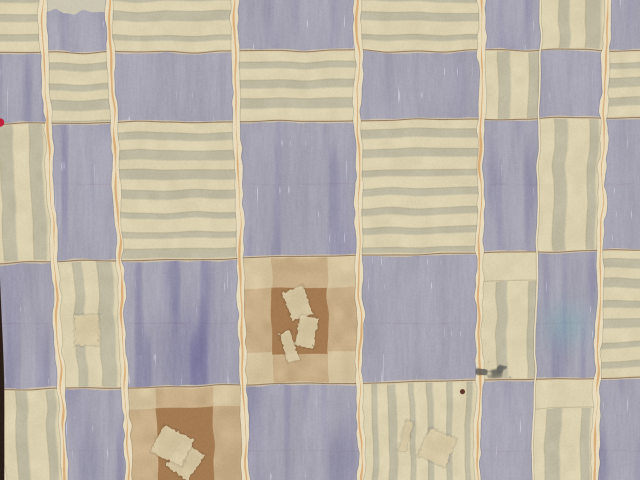
Give the GLSL for this pattern, as a WebGL 2 fragment shader.

```glsl
#version 300 es
precision highp float;
// Uneven checkerboard of lavender paint and masking tape strips, with torn seams and scraps.
uniform vec2 u_resolution;
out vec4 fragColor;

float hash(vec2 p) {
  p = fract(p * vec2(0.1031, 0.1137));
  p += dot(p, p.yx + 33.33);
  return fract((p.x + p.y) * p.x * 17.3);
}

float noise(vec2 p) {
  vec2 i = floor(p), f = fract(p);
  f = f * f * (3.0 - 2.0 * f);
  return mix(mix(hash(i), hash(i + vec2(1, 0)), f.x),
             mix(hash(i + vec2(0, 1)), hash(i + vec2(1, 1)), f.x), f.y);
}

float box(vec2 p, vec2 halfSize) {
  vec2 d = abs(p) - halfSize;
  return length(max(d, 0.0)) + min(max(d.x, d.y), 0.0);
}

// Coverage of the inside of a signed distance
float fill(float d, float soft) { return 1.0 - smoothstep(-soft, soft, d); }

// Soft round stain
float stain(vec2 p, vec2 radius) { p /= radius; return exp(-dot(p, p)); }

// Lavender paint with brushed vertical streaks
vec3 paint(vec2 p, vec2 id, float rowTop, float aa) {
  vec3 c = vec3(0.655, 0.645, 0.695);
  c += 0.035 * (noise(p * vec2(0.12, 0.012)) - 0.5) + 0.03 * (noise(p * 0.02) - 0.5);
  c += 0.025 * (noise(p * vec2(0.5, 0.06)) - 0.5);
  float streak = smoothstep(0.5, 0.95, noise(p * vec2(0.09, 0.009) + id * 5.0));
  c -= vec3(0.09, 0.09, 0.045) * streak * hash(id + 3.0);
  c -= vec3(0.09, 0.09, 0.04) * stain(p - vec2(225, 425), vec2(35, 60));
  c -= vec3(0.06, -0.02, -0.01) * stain(p - vec2(680, 390), vec2(28));
  c += 0.12 * smoothstep(0.92, 1.0, noise(p * vec2(0.45, 0.035) + 40.0));
  float crease = fill(abs(p.y - rowTop - 72.0 - 2.0 * noise(p * 0.05)) - 0.5, aa + 0.6);
  return c - vec3(0.03, 0.06, 0.05) * crease * step(1.5, id.y) * noise(p * 0.06);
}

// Translucent tape strips, paler where two layers overlap
vec3 tape(vec2 g, vec2 id, vec2 lo, vec2 hi, float aa) {
  bool upright = id.x == 5.0 || id.x == 6.0 || (id.x < 2.0 && id.y > 1.0) || id.y == 4.0;
  bool capped = (id == vec2(5, 3) || id == vec2(6, 4)) && g.y < lo.y + 36.0;
  float pitch = upright && hi.x - lo.x < 100.0 ? 37.0 : 23.8;
  float t = (upright ? g.x - lo.x : g.y - lo.y) / pitch;
  t += 0.06 * (noise(g * 0.025 + id * 9.0) - 0.5);
  float f = fract(t), s = aa / pitch + 0.03;
  float split = 0.42 + 0.25 * hash(vec2(floor(t), 7.0) + id * 11.0);
  float thin = smoothstep(split - s, split + s, f) * (1.0 - smoothstep(1.0 - 2.0 * s, 1.0, f));
  float rim = fill(abs(f - split) * pitch - 0.5, aa + 0.5);
  if (capped) { thin = 0.0; rim = fill(abs(g.y - lo.y - 35.0) - 0.7, aa); }
  vec3 c = mix(vec3(0.86, 0.82, 0.69), vec3(0.75, 0.725, 0.635), thin);
  return c - 0.09 * rim + 0.035 * (noise(g * 0.08 + id) - 0.5);
}

// Bare brown board framed by translucent tape
vec3 board(vec2 g, vec2 id, vec2 lo, vec2 hi, float aa) {
  vec2 d = min(g - lo, hi - g);
  float top = id.y == 4.0 ? 25.0 : 38.0;
  vec2 a = lo + vec2(38, top), b = hi - vec2(40, 35);
  float overlap = fill(d.x - 39.0, aa) * fill(d.y - top, aa);
  vec3 c = mix(vec3(0.78, 0.68, 0.53), vec3(0.83, 0.76, 0.62), overlap);
  c += 0.07 * (noise(g * 0.07) - 0.5);
  return mix(c, vec3(0.64, 0.48, 0.32), fill(box(g - (a + b) * 0.5, (b - a) * 0.5), aa));
}

void main() {
  // The canvas is 576 units high, measured from the top left
  float unit = 576.0 / u_resolution.y, aa = 0.75 * unit;
  vec2 p = vec2(gl_FragCoord.x, u_resolution.y - gl_FragCoord.y) * unit;
  // Slight perspective and hand-cut wobble
  float k = 0.066 * p.y / 576.0;
  vec2 g = vec2((p.x - 490.0 * k) / (1.0 - k), p.y + 0.02 * p.x * min(1.0, p.y / 315.0));
  g += 4.0 * vec2(noise(p * vec2(0.012, 0.045)), noise(p * vec2(0.03, 0.012) + 50.0)) - 2.0;
  // Cell index and bounds
  float cols[9] = float[9](-30.0, 50.0, 131.0, 281.0, 429.0, 579.0, 650.0, 729.0, 840.0);
  float rows[6] = float[6](-20.0, 63.0, 148.0, 315.0, 468.0, 640.0);
  vec2 id = vec2(0), lo = vec2(-30, -20), hi = vec2(50, 63);
  for (int i = 0; i < 8; i++) if (g.x >= cols[i]) { id.x = float(i); lo.x = cols[i]; hi.x = cols[i + 1]; }
  for (int i = 0; i < 5; i++) if (g.y >= rows[i]) { id.y = float(i); lo.y = rows[i]; hi.y = rows[i + 1]; }
  bool taped = mod(id.x + id.y, 2.0) < 0.5, bare = id == vec2(3, 3) || id == vec2(2, 4);
  vec3 c = bare ? board(g, id, lo, hi, aa) : taped ? tape(g, id, lo, hi, aa) : paint(p, id, lo.y, aa);
  // Torn scraps: center, half width, angle
  vec4 scraps[8] = vec4[8](vec4(357, 364, 13, 0.35), vec4(368, 398, 11, -0.2), vec4(347, 416, 7, 0.3),
    vec4(222, 553, 16, -0.6), vec4(207, 535, 20, -0.45), vec4(104, 396, 14, 0.0),
    vec4(525, 537, 17, -0.4), vec4(487, 523, 4, -0.25));
  for (int i = 0; i < 8; i++) {
    vec4 s = scraps[i];
    vec2 q = mat2(cos(s.w), sin(s.w), -sin(s.w), cos(s.w)) * (p - s.xy);
    float d = box(q, vec2(s.z, 18)) + 3.0 * (noise(p * 0.35) - 0.5);
    c = mix(c, c * 0.8, 0.6 * fill(d - 1.5, aa + 1.0));
    c = mix(c, vec3(0.83, 0.77, 0.63) + 0.05 * noise(q * 0.1), fill(d, aa) * 0.92);
  }
  float tornTop = max(p.y - 10.0 - 8.0 * noise(p * vec2(0.09, 0.02)), abs(p.x - 91.0) - 36.0);
  c = mix(c, vec3(0.8, 0.78, 0.7), fill(tornTop, aa));
  // Seams: hairline cuts across, raised torn ridges with an orange core down
  float across = min(g.y - lo.y, hi.y - g.y);
  c = mix(c, vec3(0.85, 0.79, 0.66), 0.75 * fill(across - 0.8 - 2.0 * noise(p * 0.08), aa));
  c = mix(c, vec3(0.5, 0.39, 0.28), 0.75 * fill(across - 0.6, aa));
  bool nearLeft = g.x - lo.x < hi.x - g.x;
  float side = nearLeft ? g.x - lo.x : g.x - hi.x;
  float thinSeam = float(id.x + (nearLeft ? 0.0 : 1.0) == 6.0);
  float ridge = abs(side) - mix(2.8 + 3.0 * noise(p * vec2(0.04, 0.09)), 1.0, thinSeam);
  c = mix(c, c * 0.75, 0.6 * fill(ridge - 0.8, aa));
  c = mix(c, vec3(0.91, 0.86, 0.74), fill(ridge, aa));
  float core = abs(side + 3.0 * noise(p * 0.03) - 1.5) - 1.8 * noise(p * vec2(0.02, 0.04) + 9.0);
  c = mix(c, vec3(0.84, 0.65, 0.43), 0.85 * fill(core, aa) * (1.0 - thinSeam));
  // Grime, spots and the dark left edge
  float grime = box(p - vec2(588, 446), vec2(20, 5)) + 16.0 * (noise(p * 0.15) - 0.4);
  c = mix(c, vec3(0.3), 0.75 * fill(grime, 3.0));
  c = mix(c, vec3(0.36, 0.22, 0.17), fill(length(p - vec2(555, 470)) - 3.0, aa));
  c = mix(c, vec3(0.75, 0.12, 0.22), fill(length(p - vec2(0, 147)) - 5.0, aa));
  c = mix(c, vec3(0.17, 0.12, 0.1), fill(p.x - 6.0 * smoothstep(290.0, 480.0, p.y) + 0.8, aa));
  fragColor = vec4(c + 0.025 * (noise(p * 0.7) - 0.5), 1.0);
}
```
